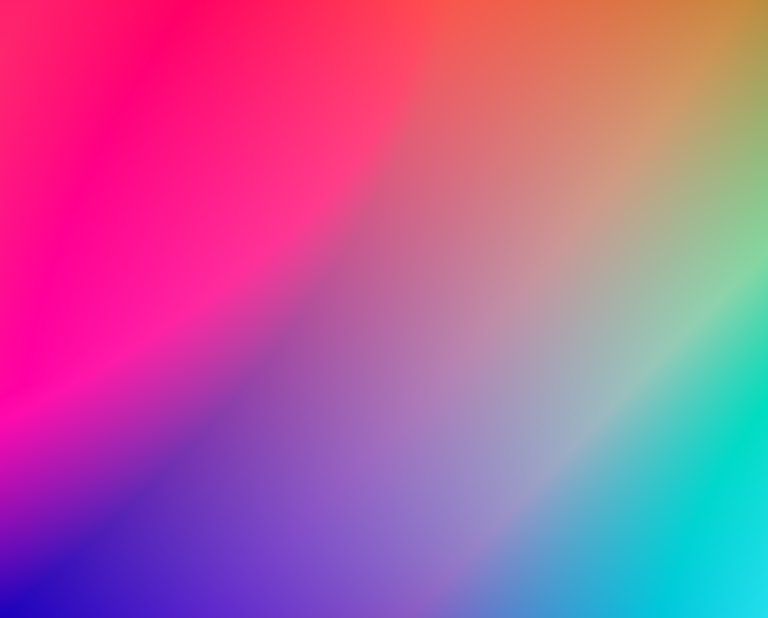
Write a WebGL 1 fragment shader that draws this background.

```glsl
precision highp float;

uniform vec2 u_resolution;

#define FOLD_GAP 0.06
#define EDGE_REACH 0.2
#define CYAN_REACH 0.14

// A colour stop holds rgb plus its horizontal place in w.
// It bends along a parabola through its top, middle and bottom values.
vec4 bend(vec4 top, vec4 middle, vec4 bottom, float v) {
  vec4 curve = 2.0 * (top - 2.0 * middle + bottom);
  return top + v * (bottom - top - curve + v * curve);
}

// Blends onward from one stop to the next across the canvas.
vec3 blend(vec3 color, vec4 from, vec4 to, float x) {
  float t = (x - from.w) / max(to.w - from.w, 0.001);
  return mix(color, to.rgb, clamp(t, 0.0, 1.0));
}

void main() {
  vec2 uv = gl_FragCoord.xy / u_resolution;
  float x = uv.x;
  float v = 1.0 - uv.y;

  // Warm bands on the left
  vec4 rose = bend(vec4(1.0, 0.125, 0.42, 0.0),
                   vec4(1.0, 0.16, 0.50, 0.0),
                   vec4(1.0, 0.0, 0.60, 0.0), v);
  vec4 magenta = bend(vec4(1.0, 0.0, 0.39, 0.247),
                      vec4(1.0, 0.0, 0.61, 0.052),
                      vec4(1.0, 0.0, 0.66, 0.03), v);
  vec4 coral = bend(vec4(1.0, 0.29, 0.31, 0.55),
                    vec4(1.0, 0.15, 0.63, 0.25),
                    vec4(1.0, -0.25, 0.68, -0.60), v);
  magenta.w = min(magenta.w, coral.w - FOLD_GAP);
  rose.w = magenta.w - EDGE_REACH;

  // Muted diagonal through the centre
  vec4 violet = bend(vec4(0.97, 0.34, 0.30, 0.59),
                     vec4(0.70, 0.31, 0.61, 0.40),
                     vec4(0.11, 0.0, 0.74, 0.0), v);
  vec4 dusk = bend(vec4(0.78, 0.54, 0.25, 0.97),
                   vec4(0.76, 0.56, 0.65, 0.66),
                   vec4(0.36, 0.14, 0.80, 0.267), v);
  vec4 sage = bend(vec4(0.10, 0.70, 0.20, 1.35),
                   vec4(0.56, 0.82, 0.68, 0.925),
                   vec4(0.54, 0.35, 0.765, 0.534), v);

  // Cool bands in the lower right
  vec4 teal = bend(vec4(0.0, 0.80, 0.30, 1.60),
                   vec4(0.0, 0.88, 0.67, 1.10),
                   vec4(0.0, 0.78, 0.86, 0.86), v);
  vec4 cyan = bend(vec4(0.10, 0.90, 0.40, 0.0),
                   vec4(0.10, 0.90, 0.75, 0.0),
                   vec4(0.14, 0.87, 0.93, 0.0), v);
  cyan.w = teal.w + CYAN_REACH;

  // Join the bands from left to right
  vec3 color = blend(rose.rgb, rose, magenta, x);
  color = blend(color, magenta, coral, x);
  color = blend(color, coral, violet, x);
  color = blend(color, violet, dusk, x);
  color = blend(color, dusk, sage, x);
  color = blend(color, sage, teal, x);
  color = blend(color, teal, cyan, x);

  gl_FragColor = vec4(clamp(color, 0.0, 1.0), 1.0);
}
```
